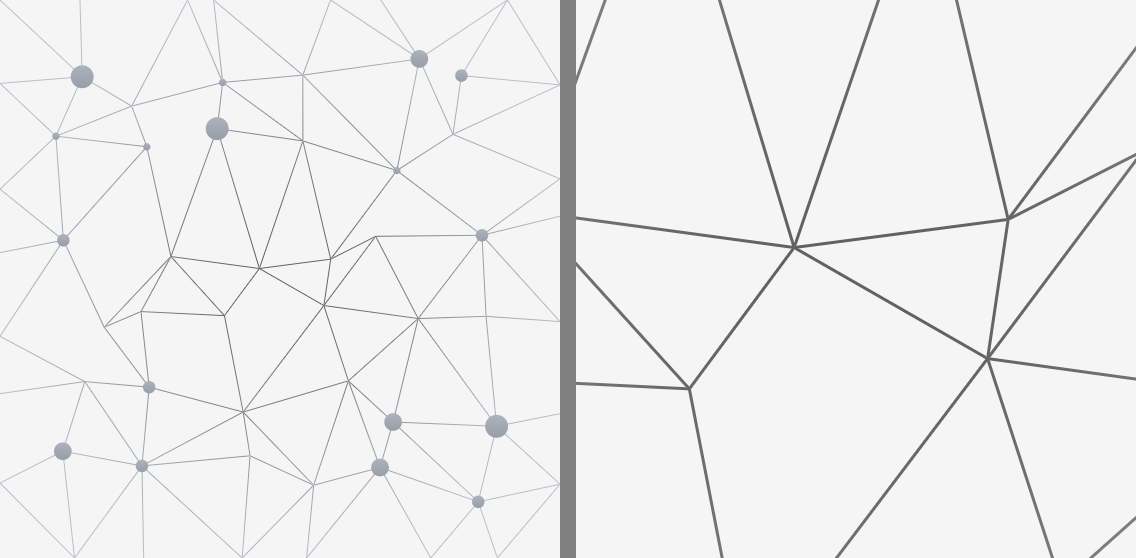
Left, the full canvas; right, a detail of the centre.
Give the GLSL for this background, as a Shadertoy shader.

```glsl
// Irregular web of thin grey lines with round nodes on a pale ground
#define CELLS 7.0
#define JITTER 0.39
#define LINE_HALF_WIDTH 0.0009
#define EDGE_SHARE 0.92
#define DIAGONAL_SHARE 0.86
#define DOT_SHARE 0.66
#define DOT_RADII vec2(0.0065, 0.0205)
#define CLEAR_RADIUS 0.27
#define GROUND vec3(0.962)
#define LINE_INNER vec3(0.38)
#define LINE_OUTER vec3(0.72, 0.75, 0.80)
#define SEED 17.0

vec2 hash22(vec2 p) {
    vec3 a = fract((p.xyx + SEED) * vec3(0.1031, 0.1030, 0.0973));
    a += dot(a, a.yzx + 33.33);
    return fract((a.xx + a.yz) * a.zy);
}

// 1 on each axis where the lattice point lies strictly inside the canvas
vec2 insideAxes(vec2 id) {
    return step(0.5, id) * step(id, vec2(CELLS - 0.5));
}

// Jittered lattice point; border points slide only along their border
vec2 nodeAt(vec2 id) {
    vec2 offset = (hash22(id) * 2.0 - 1.0) * JITTER;
    return (id + offset * insideAxes(id)) / CELLS;
}

float segmentDistance(vec2 p, vec2 a, vec2 b) {
    vec2 ab = b - a;
    return length(p - a - ab * clamp(dot(p - a, ab) / dot(ab, ab), 0.0, 1.0));
}

float coverage(float signedDist, float pixel) {
    return clamp(0.5 - signedDist / pixel, 0.0, 1.0);
}

void mainImage(out vec4 fragColor, in vec2 fragCoord) {
    vec2 uv = fragCoord / iResolution.xy;
    vec2 aspect = vec2(iResolution.x / iResolution.y, 1.0);
    float pixel = 1.0 / iResolution.y;
    vec2 p = uv * aspect;
    vec2 cell = floor(uv * CELLS);

    float lineDist = 1.0;
    float dotDist = 1.0;
    float dotShade = 0.0;

    for (int j = -1; j <= 1; j++)
    for (int i = -1; i <= 1; i++) {
        vec2 id = cell + vec2(i, j);
        if (any(lessThan(id, vec2(0.0))) || any(greaterThan(id, vec2(CELLS)))) continue;

        vec2 node = nodeAt(id);
        vec2 a = node * aspect;
        vec2 b = nodeAt(id + vec2(1, 0)) * aspect;
        vec2 c = nodeAt(id + vec2(0, 1)) * aspect;
        vec2 d = nodeAt(id + vec2(1, 1)) * aspect;
        vec2 inside = insideAxes(id);
        vec2 edgePick = hash22(id + 41.0);
        vec2 dotPick = hash22(id + 83.0);
        bvec2 room = lessThan(id, vec2(CELLS - 0.5));

        // Sides of the cell, none along the canvas border
        if (room.x && inside.y > 0.5 && edgePick.x < EDGE_SHARE)
            lineDist = min(lineDist, segmentDistance(p, a, b));
        if (room.y && inside.x > 0.5 && edgePick.y < EDGE_SHARE)
            lineDist = min(lineDist, segmentDistance(p, a, c));

        // Shorter diagonal of the cell
        if (all(room) && hash22(id + 127.0).x < DIAGONAL_SHARE) {
            bool rising = distance(a, d) < distance(b, c);
            lineDist = min(lineDist, rising ? segmentDistance(p, a, d)
                                            : segmentDistance(p, b, c));
        }

        // Round nodes in four sizes, kept away from the centre
        if (inside.x * inside.y > 0.5 && dotPick.x < DOT_SHARE
            && distance(node, vec2(0.5)) > CLEAR_RADIUS) {
            float size = floor(pow(dotPick.y, 1.3) * 4.0) / 3.0;
            float radius = mix(DOT_RADII.x, DOT_RADII.y, size);
            float dist = length(p - a) - radius;
            if (dist < dotDist) {
                dotDist = dist;
                dotShade = clamp(0.5 + 0.5 * (p.y - a.y) / radius, 0.0, 1.0);
            }
        }
    }

    // Lines darken towards the centre, dots lighten towards their top
    float fade = smoothstep(0.02, 0.58, distance(uv, vec2(0.5)));
    vec3 lineColor = mix(LINE_INNER, LINE_OUTER, fade);
    vec3 dotColor = mix(vec3(0.59, 0.62, 0.66), vec3(0.68, 0.70, 0.74), dotShade);

    vec3 color = mix(GROUND, lineColor, coverage(lineDist - LINE_HALF_WIDTH, pixel));
    color = mix(color, dotColor, coverage(dotDist, pixel));
    fragColor = vec4(color, 1.0);
}
```
